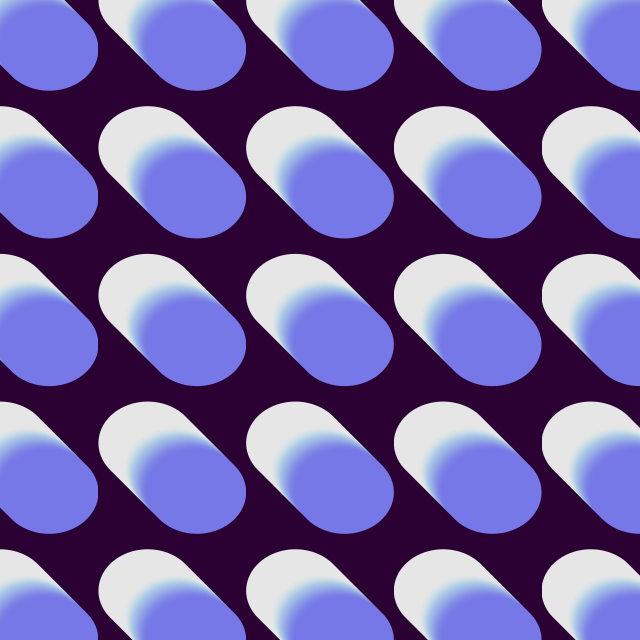
Write a Shadertoy shader that draws this pattern.

```glsl
// Diagonal grid of extruded ovals: a blue front face fading back to pale grey on dark plum.

const float REPEATS = 13.0 / 3.0;                // cells across and down the canvas
const vec2  RADII   = vec2(1.0 / 3.0, 0.281);    // oval half-axes, in cells
const vec2  SWEEP   = vec2(1.0 / 3.0);           // back centre to front centre, in cells
const float FADE_START = 0.50;                   // sweep position where the tint begins
const float FADE_MID   = 0.72;                   // sweep position of the light blue
const float FADE_END   = 1.00;                   // sweep position of full blue

const vec3 PLUM       = vec3(0.170, 0.000, 0.200);
const vec3 PALE_GREY  = vec3(0.902, 0.902, 0.902);
const vec3 LIGHT_BLUE = vec3(0.700, 0.840, 0.902);
const vec3 BLUE       = vec3(0.460, 0.470, 0.902);

// Approximate signed distance to the oval swept along SWEEP.
float sweptOval(vec2 p) {
    vec2 q = p / RADII;
    vec2 d = SWEEP / RADII;
    vec2 r = q - d * clamp(dot(q, d) / dot(d, d), 0.0, 1.0);
    float len = max(length(r), 1e-4);
    return (len - 1.0) / length(r / len / RADII);
}

// Position (0 back, 1 front) of the foremost swept oval covering p.
float sweepPosition(vec2 p) {
    vec2 q = p / RADII;
    vec2 d = SWEEP / RADII;
    float reach = length(d);
    vec2 dir = d / reach;
    float across = dot(q, vec2(-dir.y, dir.x));
    float along = dot(q, dir) + sqrt(max(1.0 - across * across, 0.0));
    return clamp(along / reach, 0.0, 1.0);
}

vec3 sweepColour(float t) {
    vec3 tint = mix(PALE_GREY, LIGHT_BLUE, smoothstep(FADE_START, FADE_MID, t));
    return mix(tint, BLUE, smoothstep(FADE_START + 0.08, FADE_END, t));
}

void mainImage(out vec4 fragColor, in vec2 fragCoord) {
    // Grid measured from the top-left corner, y downwards
    vec2 uv = fragCoord / iResolution.y;
    vec2 grid = vec2(uv.x, 1.0 - uv.y) * REPEATS;

    // Fold so that each cell holds one whole swept oval
    vec2 p = fract(grid + RADII.x) - RADII.x;

    // Shade and smooth the outline over one pixel
    float pixel = REPEATS / iResolution.y;
    float cover = clamp(0.5 - sweptOval(p) / pixel, 0.0, 1.0);
    vec3 colour = mix(PLUM, sweepColour(sweepPosition(p)), cover);

    fragColor = vec4(colour, 1.0);
}
```
